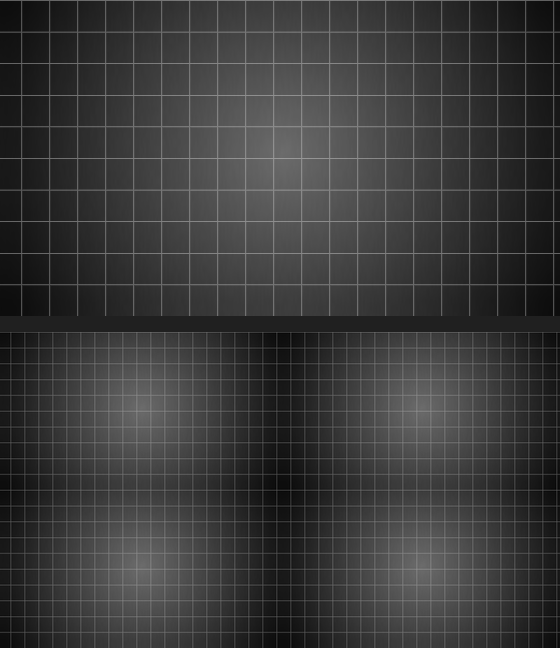
Top, the tile; bottom, the same tile 2 across and 2 down.
A Shadertoy shader for this background:

```glsl
// Thin pale grid over dark brushed metal, lit by a soft round glow.
// The grid repeats with fract, the glow uses wrapped distances and
// the brushed grain is value noise on a wrapped lattice, so it tiles.

#define GRID vec2(20.0, 10.0)           // repeats across and down
#define GRID_ORIGIN vec2(0.489, 0.9985) // one crossing, in canvas units
#define LINE_WIDTH 0.0009               // in canvas widths
#define LINE_COLOR vec3(0.92)
#define LINE_ALPHA 0.74
#define GLOW_CENTER vec2(0.505, 0.515)
#define GLOW_PEAK 0.42
#define GLOW_SLOPE 0.68                 // brightness lost per canvas width
#define WRAP_ROUNDING 0.05              // softens the glow where it wraps
#define GRAIN_CELLS vec2(320.0, 40.0)
#define GRAIN_AMOUNT 0.010

float hash(vec2 p) {
    vec3 q = fract(vec3(p.xyx) * 0.1031);
    q += dot(q, q.yzx + 33.33);
    return fract((q.x + q.y) * q.z);
}

// Value noise whose lattice repeats after one canvas
float wrappedNoise(vec2 uv, vec2 cells) {
    vec2 p = uv * cells;
    vec2 i = floor(p);
    vec2 f = fract(p);
    f = f * f * (3.0 - 2.0 * f);
    vec2 a = mod(i, cells);
    vec2 b = mod(i + 1.0, cells);
    return mix(mix(hash(a), hash(vec2(b.x, a.y)), f.x),
               mix(hash(vec2(a.x, b.y)), hash(b), f.x), f.y);
}

// Distance to the glow center along each axis, rounded at the wrap
vec2 wrappedOffset(vec2 uv) {
    vec2 d = abs(fract(uv - GLOW_CENTER + 0.5) - 0.5);
    vec2 over = max(d - 0.5 + WRAP_ROUNDING, 0.0);
    return d - over * over / (2.0 * WRAP_ROUNDING);
}

// Box-filtered share of a pixel covered by a line at distance d
vec2 lineCoverage(vec2 d, float pixel) {
    vec2 overlap = 0.5 * (LINE_WIDTH + pixel) - d;
    return clamp(overlap / pixel, 0.0, min(1.0, LINE_WIDTH / pixel));
}

void mainImage(out vec4 fragColor, in vec2 fragCoord) {
    vec2 uv = fragCoord / iResolution.xy;
    vec2 size = iResolution.xy / iResolution.x;
    float pixel = 1.0 / iResolution.x;

    // Glow fading evenly toward the corners
    float radius = length(wrappedOffset(uv) * size);
    float shade = max(GLOW_PEAK - GLOW_SLOPE * radius, 0.02);

    // Fine vertical brushing, weaker in the dark
    float grain = wrappedNoise(uv, GRAIN_CELLS) - 0.5;
    shade += grain * GRAIN_AMOUNT * smoothstep(0.0, 0.2, shade);
    vec3 color = vec3(shade);

    // Grid lines
    vec2 cell = abs(fract((uv - GRID_ORIGIN) * GRID + 0.5) - 0.5);
    vec2 cover = lineCoverage(cell / GRID * size, pixel);
    float grid = max(cover.x, cover.y);
    color = mix(color, LINE_COLOR, grid * LINE_ALPHA);

    fragColor = vec4(color, 1.0);
}
```
